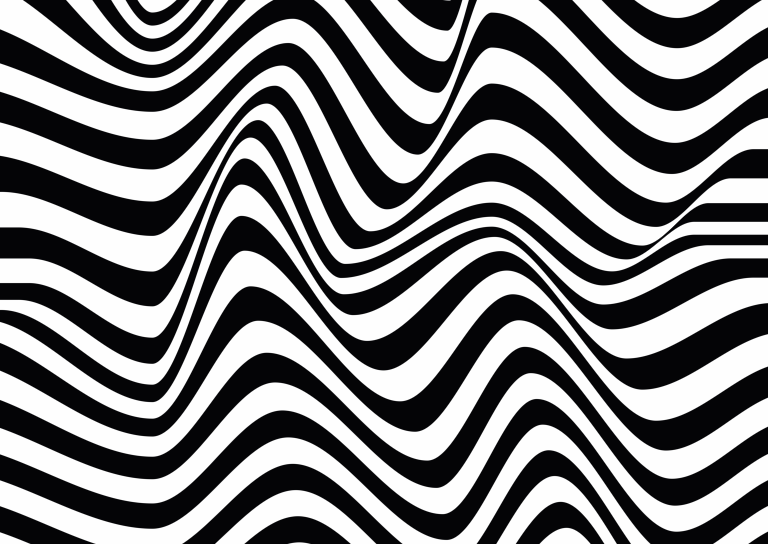
Write a WebGL 1 fragment shader that draws this background.

```glsl
precision highp float;

uniform vec2 u_resolution;

#define PITCH 0.096
#define FIRST_LEVEL -6.0
#define LAST_LEVEL 13.0
#define SOLVE_STEPS 20
#define EDGE_SOFTNESS 0.7
#define INK vec3(0.015, 0.016, 0.024)
#define PAPER vec3(0.995)

float bell(float level, float centre, float width) {
    float d = (level - centre) / width;
    return exp(-d * d);
}

// Depth below the top edge of the wave line with the given level:
// eased slopes join its crests and troughs, which drift between levels.
float waveDepth(float x, float level) {
    float squeeze = max(-level, 0.0);

    // Horizontal places of the alternating crests and troughs
    float crestA = -0.11 + 0.166 * bell(level, 3.5, 2.0) + 0.06 * squeeze;
    float troughA = 0.28;
    float crestB = 0.553 - 0.11 * bell(level, 4.5, 3.0);
    float troughB = 0.83 - 0.203 * bell(level, 3.3, 2.8);
    float crestC = 0.904 + 0.022 * max(level - 4.0, 0.0);
    float troughC = 1.245 - 0.138 * bell(level, 3.5, 2.0);
    float crestD = 1.457 - 0.184 * bell(level, 2.5, 1.8);

    // Heights of the slopes between them
    float fallA = 0.11 + 0.045 * bell(level, 5.5, 1.2)
                - 0.03 * bell(level, 2.5, 1.5) + 0.1 * squeeze;
    float riseA = 0.166 + 0.166 * bell(level, 4.0, 2.0);
    float fallB = 0.185 + 0.083 * bell(level, 2.0, 3.5);
    float riseB = 0.212 - 0.101 * bell(level, 3.0, 2.0);
    float fallC = 0.244 - 0.12 * bell(level, 3.0, 1.8);
    float riseC = 0.107 - 0.04 * bell(level, 2.6, 1.5);

    float depth = PITCH * (level + 1.0) - 0.5 * riseA;
    depth -= fallA * (1.0 - smoothstep(crestA, troughA, x));
    depth += (riseA + 0.048 * squeeze) * (1.0 - smoothstep(troughA, crestB, x));
    depth += fallB * smoothstep(crestB, troughB, x);
    depth -= riseB * smoothstep(troughB, crestC, x);
    depth += fallC * smoothstep(crestC, troughC, x);
    depth -= riseC * smoothstep(troughC, crestD, x);
    return depth;
}

// Bisect for the level whose line passes through the point
float levelAt(vec2 point) {
    float low = FIRST_LEVEL;
    float high = LAST_LEVEL;
    for (int i = 0; i < SOLVE_STEPS; i++) {
        float middle = 0.5 * (low + high);
        if (waveDepth(point.x, middle) < point.y) low = middle;
        else high = middle;
    }
    return 0.5 * (low + high);
}

void main() {
    vec2 point = gl_FragCoord.xy / u_resolution.y;
    point.y = 1.0 - point.y;
    float level = levelAt(point);

    // Turn the level offset into a distance across the stripe
    float delta = 0.004;
    float spacing = (waveDepth(point.x, level + delta)
                   - waveDepth(point.x, level - delta)) / (2.0 * delta);
    float slope = (waveDepth(point.x + delta, level)
                 - waveDepth(point.x - delta, level)) / (2.0 * delta);
    float stripe = abs(fract(level) - 0.5) - 0.25;
    float edgeDistance = stripe * abs(spacing) / sqrt(1.0 + slope * slope);

    float blur = EDGE_SOFTNESS / u_resolution.y;
    float ink = smoothstep(-blur, blur, edgeDistance);
    gl_FragColor = vec4(mix(PAPER, INK, ink), 1.0);
}
```
